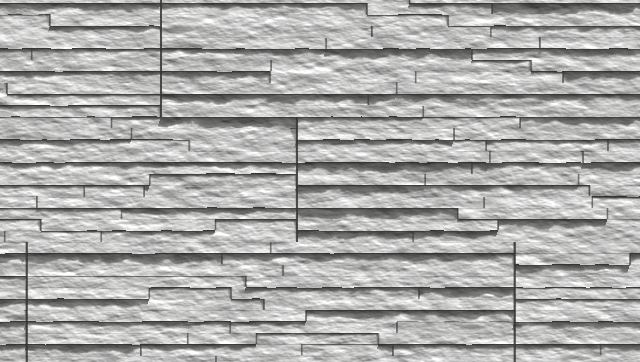
Reproduce this texture procedurally as a Shadertoy shader.

```glsl
// Split-face stone cladding: thin ledges of pale stone set in staggered panels.
// Every row is cut into stones of random length and depth; light from the upper
// right drops ragged shadows below proud stones, and noise relief shades the faces.

// Layout, in units of the canvas height
const float ROWS = 11.0;             // rows in one panel
const float ROW_H = 0.03142;
const float PANEL_W = 1.348;
const float FIRST_BAND = 0.3226;     // depth below the top of the second panel band
const float SEAMS[3] = float[3](0.4447, 0.820, 0.0737);
const float SEAM_HALF = 0.0016;
const float JOINT_HALF = 0.0010;

// Light and surface
const float SHADOW_REACH = 0.030;
const float SIDE_REACH = 0.022;
const float EDGE_WOBBLE = 0.0022;
const float RELIEF_GAIN = 1.45;
const vec2 RELIEF_SCALE = vec2(19.0, 44.0);
const vec2 LIGHT_STEP = vec2(0.0025, 0.0042);
const vec3 FACE = vec3(0.768, 0.768, 0.766);
const vec3 SHADOW_DEEP = vec3(0.27, 0.27, 0.262);
const vec3 SHADOW_SOFT = vec3(0.54, 0.54, 0.535);
const vec3 CREVICE = vec3(0.20, 0.20, 0.195);

float hash(vec2 p) {
    return fract(sin(dot(p, vec2(127.1, 311.7))) * 43758.5453);
}

float noise(vec2 p) {
    vec2 i = floor(p), f = fract(p);
    f = f * f * (3.0 - 2.0 * f);
    return mix(mix(hash(i), hash(i + vec2(1, 0)), f.x),
               mix(hash(i + vec2(0, 1)), hash(i + vec2(1, 1)), f.x), f.y);
}

float fbm(vec2 p) {
    float sum = 0.0, amp = 0.5;
    for (int i = 0; i < 4; i++) {
        sum += amp * noise(p);
        p = mat2(1.9, 0.35, -0.35, 1.9) * p + 13.7;
        amp *= 0.5;
    }
    return sum;
}

struct Stone {
    float depth;      // how far the face stands out, 0 to 1
    float tint;       // random value of this stone
    float leftGap;    // distance to the left joint
    float rightGap;   // distance to the right joint
    float seamGap;    // distance to the nearest panel seam
};

// Joint k of a row cut into count stones; the end joints are panel seams
float jointAt(float k, float count, vec2 seed) {
    if (k < 0.5 || k > count - 0.5) return k;
    return k + 0.7 * (hash(seed + k * 3.7) - 0.5);
}

Stone stoneAt(float row, float x) {
    float band = floor(row / ROWS);
    float along = (x - SEAMS[int(clamp(band + 1.0, 0.0, 2.0))]) / PANEL_W;
    vec2 seed = vec2(row + 40.0, floor(along) + 7.0);
    float count = 2.0 + floor(2.5 * hash(seed));
    float pos = fract(along) * count;
    float slot = floor(pos);
    if (pos < jointAt(slot, count, seed)) slot -= 1.0;
    else if (pos >= jointAt(slot + 1.0, count, seed)) slot += 1.0;

    // Recessed and proud rows mostly alternate, so pairs read as one course
    float tint = hash(seed * 1.7 + slot * 5.3);
    float flipped = step(0.8, hash(seed + slot * 9.1 + 2.0));
    float proud = mod(row + flipped, 2.0);
    float unit = PANEL_W / count;
    return Stone(0.5 * proud + 0.5 * tint, tint,
                 (pos - jointAt(slot, count, seed)) * unit,
                 (jointAt(slot + 1.0, count, seed) - pos) * unit,
                 min(pos, count - pos) * unit);
}

// Soft coverage of a shadow of given reach at distance d from its caster
float shadowCover(float d, float reach, float diff, float soft) {
    return (1.0 - smoothstep(reach - soft, reach + soft, d)) * smoothstep(0.03, 0.15, diff);
}

void mainImage(out vec4 fragColor, in vec2 fragCoord) {
    vec2 p = fragCoord / iResolution.y;
    float px = 1.0 / iResolution.y;

    // Row and stone under this point, with slightly uneven edges
    float down = 1.0 - p.y - FIRST_BAND + EDGE_WOBBLE * (noise(p * vec2(24.0, 9.0)) - 0.5);
    float row = floor(down / ROW_H);
    float drop = down - row * ROW_H;
    Stone here = stoneAt(row, p.x);
    Stone above = stoneAt(row - 1.0, p.x + 0.35 * drop);
    Stone right = stoneAt(row, p.x + here.rightGap + 0.002);

    // Rough face lit along the slope of its relief
    vec2 q = p * RELIEF_SCALE;
    float relief = fbm(q);
    float slope = relief - fbm(q + LIGHT_STEP * RELIEF_SCALE);
    float patches = fbm(p * vec2(6.0, 14.0) + 31.0) - 0.47;
    float light = RELIEF_GAIN * slope + 0.10 * patches + 0.05 * (here.tint - 0.5);
    vec3 color = FACE + light;

    // Faint ledge line between flush rows
    color -= 0.13 * here.tint * (1.0 - smoothstep(0.0008, 0.0016 + px, drop));

    // Ragged shadows from the row above and from the stone on the right
    float ragged = 0.3 + 1.5 * fbm(p * vec2(26.0, 32.0) + row * 5.0);
    float diff = above.depth - here.depth;
    float reach = SHADOW_REACH * max(diff, 0.0) * ragged;
    float sideDiff = right.depth - here.depth;
    float sideReach = SIDE_REACH * max(sideDiff, 0.0) * ragged * (1.0 - 0.7 * drop / ROW_H);
    float shade = max(shadowCover(drop, reach, diff, 0.0012 + px),
                      shadowCover(here.rightGap, sideReach, sideDiff, 0.001 + px));
    vec3 shadow = mix(SHADOW_DEEP, SHADOW_SOFT, clamp(drop / (reach + 0.003), 0.0, 1.0));
    color = mix(color, shadow + 0.4 * light, shade);

    // Dark contact line, stone joints and panel seams
    float contact = shadowCover(drop, 0.0022, diff, 0.5 * px + 0.0005);
    float jointGap = min(here.leftGap, here.rightGap);
    float joint = 0.6 * (1.0 - smoothstep(JOINT_HALF, JOINT_HALF + px, jointGap));
    float seam = 0.85 * (1.0 - smoothstep(SEAM_HALF, SEAM_HALF + px, here.seamGap));
    color = mix(color, CREVICE, max(0.8 * contact, max(joint, seam)));

    fragColor = vec4(clamp(color, 0.0, 1.0), 1.0);
}
```
